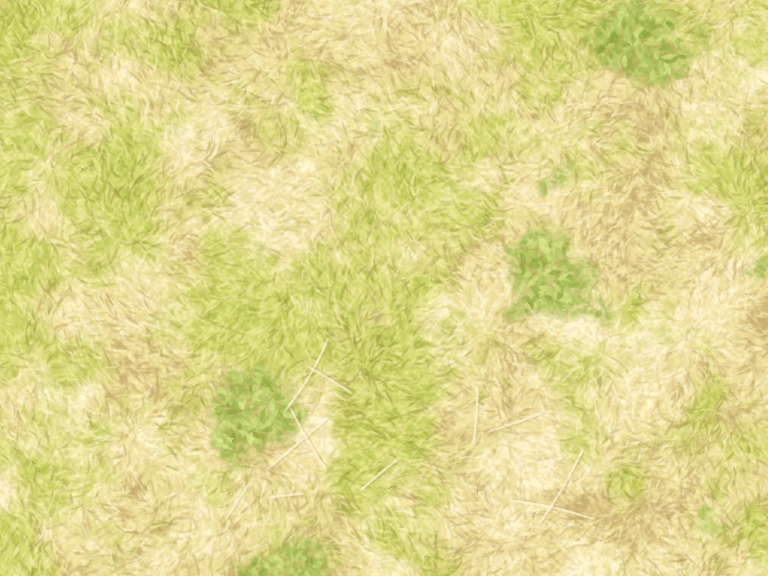
Give the GLSL for this texture, as a Shadertoy shader.

```glsl
// Sunlit dry meadow seen from above: bleached straw with green patches.
// Layers of tapered strands follow tufts laid out on a coarse grid; leafy
// clumps use the same strands made wide, and a few long dry stalks lie on top.

// Sine-free hash, three random values per 2D point
vec3 hash3(vec2 p) {
    vec3 q = fract(p.xyx * vec3(0.1031, 0.1030, 0.0973));
    q += dot(q, q.yxz + 33.33);
    return fract((q.xxy + q.yzz) * q.zyx);
}

float noise(vec2 p) {
    vec2 i = floor(p), f = fract(p);
    f = f * f * (3.0 - 2.0 * f);
    return mix(mix(hash3(i).x, hash3(i + vec2(1, 0)).x, f.x),
               mix(hash3(i + vec2(0, 1)).x, hash3(i + 1.0).x, f.x), f.y);
}

float fbm(vec2 p) {
    float sum = 0.0, amp = 0.5;
    for (int i = 0; i < 5; i++) {
        sum += amp * noise(p);
        p = mat2(1.6, 1.2, -1.2, 1.6) * p + 7.3;
        amp *= 0.5;
    }
    return sum;
}

// Growth direction: some tufts radiate, others are combed one way
float tuftAngle(vec2 p) {
    vec2 g = p * 5.0 + 0.7 * noise(p * 9.0);
    vec3 h = hash3(floor(g) + 40.0);
    vec2 d = fract(g) - 0.2 - 0.6 * h.xy;
    return h.z > 0.45 ? atan(d.y, d.x + 1e-4) : h.x * 6.28;
}

// One layer of tapered strands: x = coverage, y = random shade, z = random tint
vec3 strands(vec2 p, float scale, float seed, float width, float spread) {
    vec3 best = vec3(0.0);
    vec2 g = p * scale + seed * 3.7;
    float soft = scale * (0.0008 + 0.7 / iResolution.y);
    for (int y = -1; y <= 1; y++)
    for (int x = -1; x <= 1; x++) {
        vec2 cell = floor(g) + vec2(x, y);
        vec3 h = hash3(cell + seed * 17.0);
        vec3 k = hash3(cell + seed * 29.0 + 90.0);
        vec2 centre = cell + h.xy;
        float a = tuftAngle((centre - seed * 3.7) / scale) + (h.z - 0.5) * spread;
        vec2 d = g - centre;
        d = vec2(dot(d, vec2(cos(a), sin(a))), dot(d, vec2(-sin(a), cos(a))));
        float t = d.x / mix(0.4, 0.75, k.z);
        float edge = abs(d.y + 0.08 * t * t) - width * (1.0 - t * t);
        float cover = 1.0 - smoothstep(-soft, soft, edge);
        if (cover > best.x) best = vec3(cover, k.xy);
    }
    return best;
}

vec3 strawColour(float r) {
    vec3 c = mix(vec3(0.80, 0.70, 0.46), vec3(0.94, 0.88, 0.62), smoothstep(0.05, 0.45, r));
    return mix(c, vec3(1.0, 0.96, 0.83), smoothstep(0.5, 0.95, r));
}

vec3 grassColour(float r) {
    vec3 c = mix(vec3(0.64, 0.63, 0.28), vec3(0.77, 0.81, 0.36), smoothstep(0.0, 0.4, r));
    return mix(c, vec3(0.92, 0.90, 0.57), smoothstep(0.3, 0.85, r));
}

// Sparse round clumps with ragged edges
float leafyClump(vec2 p) {
    float mask = 0.0;
    vec2 g = p * 3.2 + 0.35;
    for (int y = -1; y <= 1; y++)
    for (int x = -1; x <= 1; x++) {
        vec2 cell = floor(g) + vec2(x, y);
        vec3 h = hash3(cell + 11.0);
        float radius = h.z < 0.36 ? 0.12 + 0.45 * h.z : 0.0;
        float d = length(g - cell - h.xy) + 0.45 * (fbm(p * 18.0) - 0.5);
        mask = max(mask, 1.0 - smoothstep(radius - 0.1, radius + 0.04, d));
    }
    return mask;
}

void mainImage(out vec4 fragColor, in vec2 fragCoord) {
    vec2 p = fragCoord / iResolution.y;
    float green = fbm(p * 4.5 + 3.0) * 0.6 + fbm(p * 13.0 + 20.0) * 0.4 - 0.06 * (p.x - 0.67);
    float tone = fbm(p * 9.0 + 50.0) - 0.48;

    // Matted ground
    float mat = fbm(p * 70.0);
    vec3 col = mix(strawColour(mat + tone), grassColour(mat), smoothstep(0.42, 0.58, green));

    // Straw and grass strands, coarse to fine
    for (int i = 0; i < 8; i++) {
        float n = float(i);
        vec3 s = strands(p, 22.0 + 4.0 * n, n + 1.0, 0.07 + 0.006 * n, 1.8);
        float grass = smoothstep(0.40, 0.60, green + 0.16 * (s.z - 0.5));
        vec3 c = mix(strawColour(s.y + 1.3 * tone), grassColour(s.y + 0.5 * tone), grass);
        col = mix(col, c, 0.58 * s.x);
    }

    // Broad leaves over shaded gaps
    float clump = leafyClump(p);
    if (clump > 0.0) {
        col = mix(col, vec3(0.66, 0.68, 0.30), 0.6 * clump);
        for (int i = 0; i < 4; i++) {
            vec3 s = strands(p, 38.0 + 5.0 * float(i), float(i) + 20.0, 0.24, 6.28);
            vec3 leaf = mix(vec3(0.56, 0.66, 0.24), vec3(0.86, 0.91, 0.55), s.y);
            col = mix(col, leaf, 0.75 * s.x * clump);
        }
    }

    // Long bleached stalks with a thin shadow below
    for (int i = 0; i < 11; i++) {
        vec3 h = hash3(vec2(i, 71)), k = hash3(vec2(i, 133));
        vec2 d = p - vec2(0.4 + 0.6 * h.x, 0.06 + 0.3 * h.y);
        float a = h.z * 3.14;
        d = vec2(dot(d, vec2(cos(a), sin(a))), dot(d, vec2(-sin(a), cos(a))));
        float halfLength = 0.03 + 0.06 * k.x;
        d.y += (k.y - 0.5) * 2.0 * d.x * d.x;
        float ends = 1.0 - smoothstep(0.8, 1.0, abs(d.x) / halfLength);
        float shadow = 1.0 - smoothstep(0.0, 0.004, abs(d.y + 0.003));
        float stalk = 1.0 - smoothstep(0.0005, 0.0035, abs(d.y));
        col = mix(col, vec3(0.76, 0.68, 0.45), 0.3 * shadow * ends);
        col = mix(col, vec3(0.99, 0.95, 0.82), 0.8 * stalk * ends);
    }

    // Fine mottling
    col += 0.07 * (noise(p * 190.0) - 0.5);
    fragColor = vec4(clamp(col, 0.0, 1.0), 1.0);
}
```
